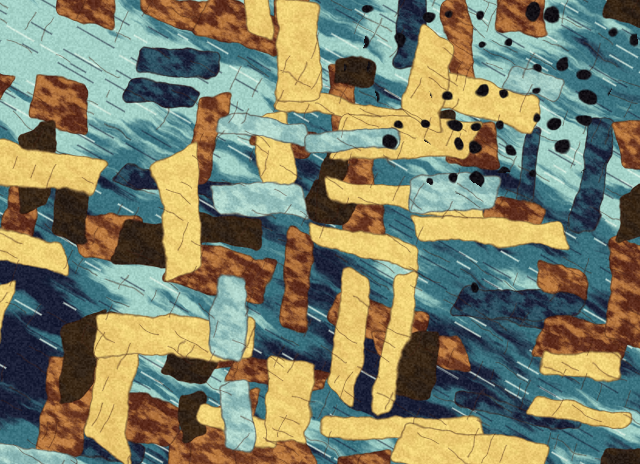
Write a Shadertoy shader that draws this texture.

```glsl
const vec3 NAVY = vec3(0.10, 0.12, 0.21);
const vec3 TEAL = vec3(0.23, 0.45, 0.50);
const vec3 PALE = vec3(0.64, 0.82, 0.78);
const vec3 WHITE = vec3(0.88, 0.95, 0.90);
const vec3 YELLOW = vec3(0.95, 0.84, 0.48);
const vec3 OCHRE = vec3(0.85, 0.68, 0.36);
const vec3 TAN = vec3(0.74, 0.49, 0.26);
const vec3 RUST = vec3(0.36, 0.17, 0.11);
const vec3 OLIVE = vec3(0.23, 0.16, 0.09);
const vec3 SOOT = vec3(0.07, 0.06, 0.08);
const float GRAIN_ANGLE = -0.52;

vec4 hash4(vec2 p) {
    vec4 q = fract(p.xyxy * vec4(0.1031, 0.1030, 0.0973, 0.1099));
    q += dot(q, q.wzxy + 33.33);
    return fract((q.xxyz + q.yzzw) * q.zywx);
}

float noise(vec2 p) {
    vec2 i = floor(p), f = fract(p);
    f = f * f * (3.0 - 2.0 * f);
    float low = mix(hash4(i).x, hash4(i + vec2(1, 0)).x, f.x);
    float high = mix(hash4(i + vec2(0, 1)).x, hash4(i + vec2(1, 1)).x, f.x);
    return mix(low, high, f.y);
}

float fbm(vec2 p) {
    float sum = 0.0, amp = 0.53;
    for (int i = 0; i < 4; i++) {
        sum += amp * noise(p);
        p = p * 2.03 + 17.3;
        amp *= 0.5;
    }
    return sum;
}

// Turns p into the frame of an axis at the given angle
vec2 turn(vec2 p, float angle) {
    float c = cos(angle), s = sin(angle);
    return vec2(c * p.x + s * p.y, c * p.y - s * p.x);
}

float roundBox(vec2 p, vec2 halfSize, float radius) {
    vec2 q = abs(p) - halfSize + radius;
    return length(max(q, 0.0)) + min(max(q.x, q.y), 0.0) - radius;
}

// Scattered thin strokes; width is in canvas heights
float strokes(vec2 p, float angle, vec2 cells, float width, float density, float px) {
    vec2 q = turn(p, angle) * cells;
    vec2 f = fract(q) - 0.5;
    vec4 h = hash4(floor(q) + cells);
    float across = abs(f.y - (h.x - 0.5) * 0.6) / cells.y;
    float along = (abs(f.x) - 0.15 - 0.33 * h.y) / cells.x;
    float d = max(across - width, along);
    return step(h.z, density) * (1.0 - smoothstep(-px, px, d));
}

// Crystals lie in two nearly square directions and crowd the middle
void paintLaths(inout vec3 col, vec2 p, float cells, float density, vec2 size,
                float seed, vec3 dark, vec3 light, float mottle, float px) {
    vec2 home = floor(p * cells);
    for (int j = -2; j <= 2; j++)
    for (int i = -2; i <= 2; i++) {
        vec2 id = home + vec2(i, j);
        vec4 h = hash4(id + seed), k = hash4(id + seed + 71.0);
        vec2 centre = (id + 0.5 + (h.yz - 0.5) * 0.9) / cells;
        float crowd = 1.0 - 0.5 * smoothstep(0.3, 0.75, distance(centre, vec2(0.72, 0.48)));
        if (h.x > density * crowd) continue;
        float angle = -0.14 + (h.w - 0.5) * 0.35 + (k.x < 0.45 ? 1.7 : 0.0);
        vec2 q = turn(p - centre, angle);
        vec2 halfSize = size * mix(vec2(0.6), vec2(1.4), k.yz);
        q.x += q.y * (k.w - 0.5) * 1.2;
        halfSize.y *= 1.0 + 0.25 * (k.w - 0.5) * clamp(q.x / halfSize.x, -1.0, 1.0);
        float d = roundBox(q, halfSize, 0.012);
        vec3 fill = mix(dark, light, clamp(mottle + (k.w - 0.5) * 0.3, 0.0, 1.0));
        float rim = 1.0 - smoothstep(0.0, 0.005, abs(d));
        col = mix(col, mix(fill, RUST * 0.6, rim * 0.55), 1.0 - smoothstep(-px, px, d));
    }
}

vec3 streakedGround(vec2 p) {
    float streak = fbm(turn(p, GRAIN_ANGLE) * vec2(6.0, 42.0));
    float blotch = fbm(turn(p, -0.2) * vec2(3.5, 8.0) + 5.0);
    float tone = 0.6 * blotch + 0.4 * streak + 0.24 * (p.y - 0.5);
    vec3 col = mix(NAVY, TEAL, smoothstep(0.31, 0.43, tone));
    return mix(col, PALE, smoothstep(0.49, 0.58, tone));
}

// Round soot spots gathered at the upper right
float sootSpots(vec2 p, float px) {
    vec2 q = p * 17.0;
    vec4 h = hash4(floor(q) + 9.0);
    vec2 offset = fract(q) - 0.5 - (h.xy - 0.5) * 0.45;
    float region = 1.0 - smoothstep(0.15, 0.36, distance(p, vec2(1.08, 0.86)));
    float d = length(offset) / 17.0 - mix(0.007, 0.016, h.z);
    return step(h.w, region * 0.75) * (1.0 - smoothstep(-px, px * 1.5, d));
}

void mainImage(out vec4 fragColor, in vec2 fragCoord) {
    float px = 1.0 / iResolution.y;
    vec2 p = fragCoord * px;
    vec2 wobble = vec2(fbm(p * 13.0), fbm(p * 13.0 + 40.0)) - 0.5;
    vec2 w = p + 0.035 * wobble;
    float mottle = smoothstep(0.3, 0.7, fbm(turn(p, GRAIN_ANGLE) * vec2(38.0, 75.0)));
    float soft = 0.6 + 0.4 * mottle;

    // Ground with pale flecks along its grain
    vec3 col = streakedGround(w);
    float fleck = strokes(p, GRAIN_ANGLE, vec2(13.0, 42.0), 0.0018, 0.22, px);
    col = mix(col, WHITE, fleck * 0.8);
    col = mix(col, NAVY, 0.6 * strokes(p, GRAIN_ANGLE, vec2(9.0, 55.0), 0.0014, 0.3, px));

    // Crystals from the lowest to the topmost
    paintLaths(col, w, 6.0, 0.35, vec2(0.10, 0.026), 3.0, NAVY, TEAL, mottle * 0.7, px);
    paintLaths(col, w, 6.0, 0.75, vec2(0.085, 0.042), 19.0, RUST, TAN, mottle, px);
    paintLaths(col, w, 5.0, 0.48, vec2(0.065, 0.036), 37.0, SOOT, OLIVE, soft, px);
    paintLaths(col, w, 5.0, 0.75, vec2(0.13, 0.036), 53.0, OCHRE, YELLOW, soft, px);
    paintLaths(col, w, 5.0, 0.26, vec2(0.08, 0.033), 88.0, TEAL, mix(PALE, WHITE, 0.3), soft, px);

    // Cracks, soot and film grain
    float crack = strokes(w, GRAIN_ANGLE, vec2(11.0, 38.0), 0.0008, 0.3, px);
    crack = max(crack, strokes(w, 1.15, vec2(14.0, 30.0), 0.0008, 0.28, px));
    col = mix(col, RUST * 0.7, crack * 0.55);
    col = mix(col, SOOT, sootSpots(w, px));
    col += (noise(p * 300.0) - 0.5) * 0.10;
    fragColor = vec4(clamp(col, 0.0, 1.0), 1.0);
}
```
